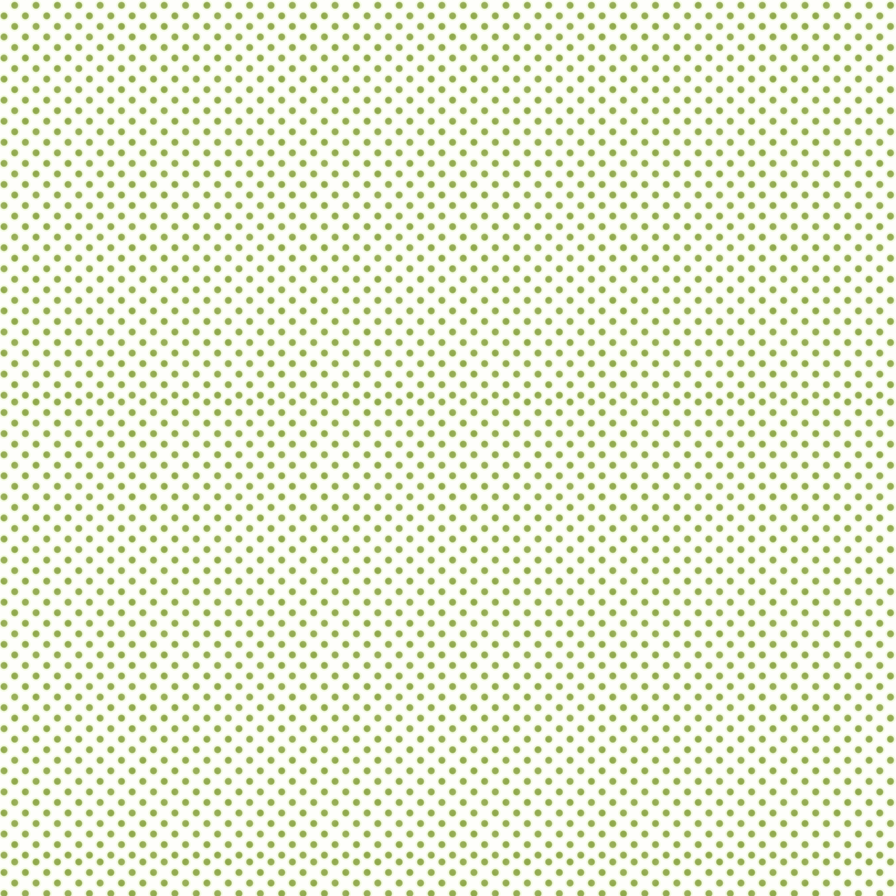
Reproduce this pattern procedurally as a WebGL 2 fragment shader.

```glsl
#version 300 es
precision highp float;

uniform vec2 u_resolution;
out vec4 outColor;

const float ROWS_PER_TILE = 44.0;
const float TILE_HEIGHT = 0.5133;
const float ROW_PITCH = 0.01176;
const float COLUMN_PITCH = 0.02384;

// Height of a dot row; the gap is narrower where two tiles join
float rowHeight(float row) {
    return floor(row / ROWS_PER_TILE) * TILE_HEIGHT
         + mod(row, ROWS_PER_TILE) * ROW_PITCH;
}

// Distance to the closest dot in one row; odd rows are staggered
float rowDistance(vec2 p, float row) {
    float x = p.x / COLUMN_PITCH - 0.5 * mod(row, 2.0);
    float dx = (x - floor(x + 0.5)) * COLUMN_PITCH;
    return length(vec2(dx, p.y - rowHeight(row)));
}

float dotDistance(vec2 p) {
    float tile = floor(p.y / TILE_HEIGHT);
    float inTile = p.y - tile * TILE_HEIGHT;
    float nearest = tile * ROWS_PER_TILE
                  + min(floor(inTile / ROW_PITCH + 0.5), ROWS_PER_TILE - 1.0);
    float d = 1.0;
    for (int i = -1; i <= 1; i++) {
        d = min(d, rowDistance(p, nearest + float(i)));
    }
    return d;
}

// Faint unevenness of the ink
float inkVariation(vec2 p) {
    return 0.5 + 0.25 * sin(p.x * 411.0 + 2.0 * sin(p.y * 173.0))
               + 0.25 * sin(p.y * 367.0 + 2.0 * sin(p.x * 229.0));
}

void main() {
    vec2 uv = gl_FragCoord.xy / u_resolution;
    // Measure down from the top, starting at a tile join
    vec2 p = vec2(uv.x - 0.0164, 1.0 - uv.y + 0.0646);
    float d = dotDistance(p);

    vec3 paper = vec3(0.995, 0.995, 0.985);
    vec3 halo = vec3(0.965, 0.99, 0.90);
    vec3 ink = mix(vec3(0.56, 0.66, 0.29), vec3(0.60, 0.685, 0.35), inkVariation(p));

    // Soft tinted rim, then the dot itself
    float softness = max(0.0011, 0.6 / u_resolution.y);
    vec3 color = mix(paper, halo, 1.0 - smoothstep(0.0052, 0.0066, d));
    color = mix(color, ink, 1.0 - smoothstep(0.0038 - softness, 0.0038 + softness, d));

    outColor = vec4(color, 1.0);
}
```
